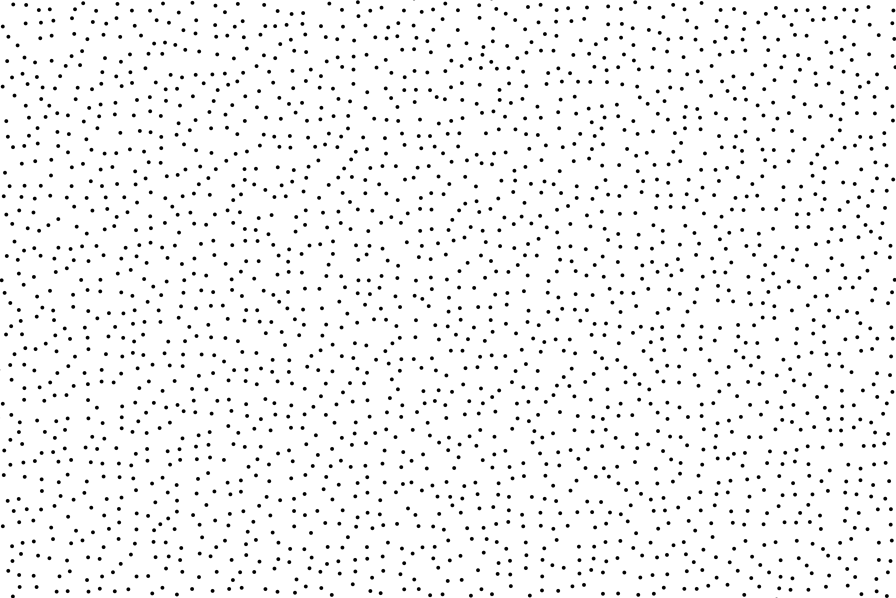
A Shadertoy shader for this pattern:

```glsl
// Fine black stipple: evenly spaced but irregular round dots on white paper.

const float ROWS = 38.0;         // cells per canvas height, one dot in each
const float DOT_RADIUS = 0.119;  // in cells
const float JITTER = 0.86;       // share of a cell a seed may fall in
const float MIN_GAP = 0.74;      // spacing the dots are pushed towards, in cells
const float MAX_DRIFT = 0.44;    // longest push, in cells
const float EDGE_SOFTNESS = 0.7; // half width of the edge, in screen samples
const vec3 PAPER = vec3(1.0);
const vec3 INK = vec3(0.0);

// Two random values in 0..1 for an integer cell
vec2 hash22(vec2 cell) {
    uvec2 v = uvec2(ivec2(cell) + 4096) * 1664525u + 1013904223u;
    v.x += v.y * 1664525u;
    v.y += v.x * 1664525u;
    v ^= v >> 16u;
    v.x += v.y * 1664525u;
    v.y += v.x * 1664525u;
    v ^= v >> 16u;
    return vec2(v & 65535u) / 65536.0;
}

// Jittered starting point of a cell
vec2 seedPoint(vec2 cell, float jitter) {
    return cell + 0.5 + jitter * (hash22(cell) - 0.5);
}

// Half of the shift that moves p out to the given gap from q
vec2 repel(vec2 p, vec2 q, float gap) {
    vec2 away = p - q;
    float dist = max(length(away), 1e-4);
    return 0.5 * max(gap - dist, 0.0) * away / dist;
}

// Seed pushed away from its eight neighbours; its push on itself is zero
vec2 relaxedPoint(vec2 cell, float jitter, float gap) {
    vec2 p = seedPoint(cell, jitter);
    vec2 shift = vec2(0.0);
    for (int j = -1; j <= 1; j++)
    for (int i = -1; i <= 1; i++)
        shift += repel(p, seedPoint(cell + vec2(i, j), jitter), gap);
    return p + shift * min(1.0, MAX_DRIFT / max(length(shift), 1e-4));
}

// Cellular distance to the nearest dot centre, from the four closest cells
float nearestDot(vec2 p, float jitter, float gap) {
    vec2 home = floor(p - 0.5);
    float nearest = 2.0;
    for (int j = 0; j <= 1; j++)
    for (int i = 0; i <= 1; i++)
        nearest = min(nearest, distance(p, relaxedPoint(home + vec2(i, j), jitter, gap)));
    return nearest;
}

void mainImage(out vec4 fragColor, in vec2 fragCoord) {
    float cellsPerSample = ROWS / iResolution.y;
    vec2 p = fragCoord * cellsPerSample;
    float edge = EDGE_SOFTNESS * cellsPerSample;
    float dist = nearestDot(p, JITTER, MIN_GAP) - DOT_RADIUS;
    float ink = 1.0 - smoothstep(-edge, edge, dist);
    fragColor = vec4(mix(PAPER, INK, ink), 1.0);
}
```
